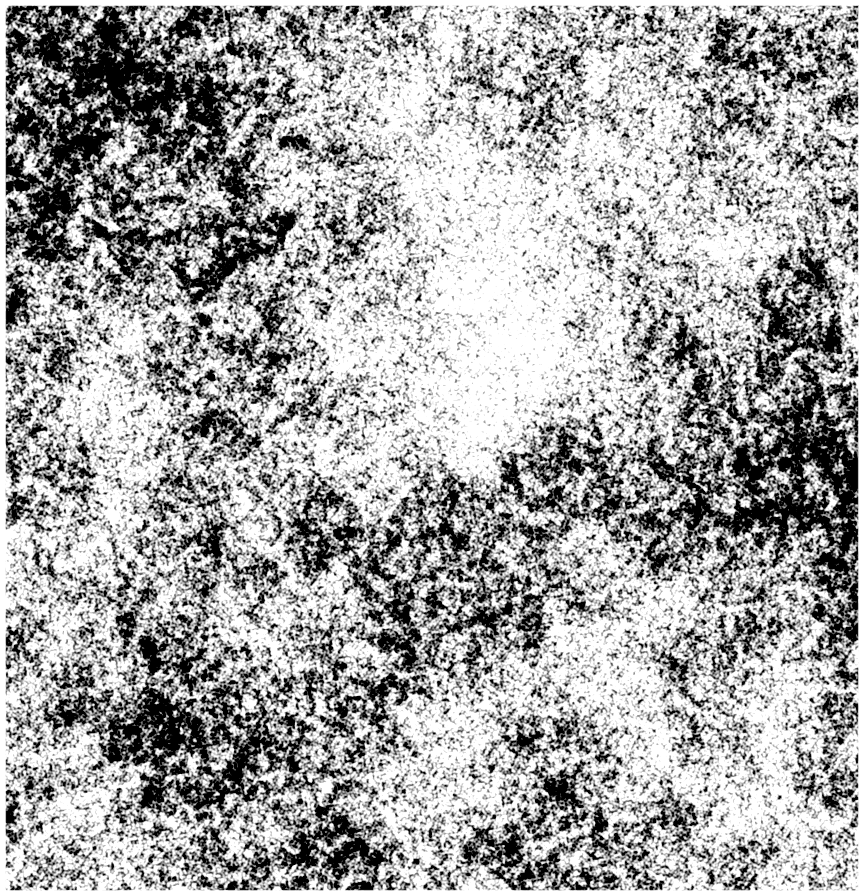
Reproduce this texture procedurally as a WebGL 1 fragment shader.

```glsl
precision highp float;
// Weathered black and white grunge: fine grain and ragged clumps over a patchy,
// slightly vertical stain field, with pale lichen rims and a thin white margin.
// Gradient noise layers of unit spread are summed, then bent by a tone curve.
uniform vec2 u_resolution;

#define BIAS 0.05
#define PATCH_WEIGHT 0.27
#define CLUMP_WEIGHT 0.34
#define GRAIN_WEIGHT 0.50
#define STREAK_WEIGHT 0.16
#define SPOT_DEPTH 1.1
#define RIM_LIGHT 0.75
#define CLUMP_SCALE 42.0
#define GRAIN_SCALE 165.0
#define MARGIN 0.0065
#define ROSETTES 3

float hash(vec2 cell) {
  vec3 k = fract(cell.xyx * 0.1031);
  k += dot(k, k.yzx + 33.33);
  return fract((k.x + k.y) * k.z);
}

float slope(vec2 cell, vec2 offset) {
  float angle = 6.28318 * hash(cell);
  return dot(vec2(cos(angle), sin(angle)), offset);
}

// Gradient noise scaled to a standard deviation of about one
float noise(vec2 p) {
  vec2 cell = floor(p);
  vec2 f = p - cell;
  vec2 blend = f * f * f * (f * (f * 6.0 - 15.0) + 10.0);
  vec2 e = vec2(1.0, 0.0);
  float low = mix(slope(cell, f), slope(cell + e, f - e), blend.x);
  float high = mix(slope(cell + e.yx, f - e.yx), slope(cell + 1.0, f - 1.0), blend.x);
  return 4.7 * mix(low, high, blend.y);
}

// Turned lattice, so that the noise cells do not line up with the screen
float layer(vec2 p, float scale) {
  vec2 turned = mat2(0.81, 0.59, -0.59, 0.81) * p;
  return noise(turned * scale + scale * 0.37 + 11.0);
}

// Broad stains: cloudy patches, a pale field above and a dark band across
float stains(vec2 p) {
  vec2 tall = p * vec2(1.0, 0.8);
  float cloud = layer(tall, 2.7) + layer(tall, 5.3) + 0.8 * layer(p, 11.0);
  vec2 fromField = (p - vec2(0.56, 0.74)) / vec2(0.22, 0.26);
  float field = exp(-dot(fromField, fromField));
  float band = exp(-pow((p.y - 0.42) / 0.10, 2.0)) * smoothstep(0.28, 0.45, p.x);
  float corner = 1.0 - smoothstep(0.05, 0.38, length(p - vec2(0.04, 0.96)));
  return PATCH_WEIGHT * cloud + 0.62 * field - 0.75 * band - 0.55 * corner;
}

// Lichen rosettes: bright crust along the upper edge, dark line outside it
float rosettes(vec2 p) {
  float light = 0.0;
  for (int i = 0; i < ROSETTES; i++) {
    float n = float(i);
    float odd = mod(n, 2.0);
    vec2 center = vec2(0.27 - 0.055 * odd + 0.045 * n * (1.0 - odd),
                       0.88 - 0.15 * odd - 0.285 * n * (1.0 - odd));
    float radius = 0.08 + 0.05 * odd - 0.02 * n * (1.0 - odd);
    vec2 away = p - center;
    float gap = length(away) - radius;
    float upper = smoothstep(-0.6, 0.5, away.y / radius);
    float crust = exp(-pow(gap / 0.014, 2.0));
    float shade = exp(-pow((gap - 0.03) / 0.014, 2.0));
    float body = 1.0 - smoothstep(-0.03, 0.0, gap);
    light += upper * (RIM_LIGHT * crust - 0.4 * shade + 0.25 * body);
  }
  return light;
}

// Measured spread to grey: steeper in the darks, rolling off to white
float toneCurve(float z) {
  z = min(z, 2.0);
  return clamp(0.762 + 0.391 * z - 0.097 * z * z, 0.0, 1.0);
}

void main() {
  vec2 p = gl_FragCoord.xy / u_resolution.y;
  vec2 size = u_resolution / u_resolution.y;
  vec2 ragged = p + 0.008 * vec2(layer(p, 17.0), layer(p + 3.1, 19.0));

  float stain = stains(ragged) + rosettes(p + 0.35 * (ragged - p));

  // Clumps grow stronger where the stain is dark
  float clumps = 0.6 * layer(p, CLUMP_SCALE * 0.5)
               + layer(ragged, CLUMP_SCALE) + 1.1 * layer(p, CLUMP_SCALE * 2.1);
  float clumpGain = CLUMP_WEIGHT * clamp(1.0 - 0.4 * stain, 0.6, 1.5);

  // Solid dark spots gather in the stains
  float spots = smoothstep(1.0, 1.4, layer(p + 5.7, CLUMP_SCALE * 0.85));
  spots *= 1.0 - smoothstep(-0.5, 0.3, stain);

  // Salt and pepper grain with a faint vertical drag
  float grain = 0.9 * layer(p, GRAIN_SCALE) + layer(p + 1.7, GRAIN_SCALE * 1.85);
  float streaks = noise(p * vec2(150.0, 28.0) + 7.3);

  float tone = toneCurve(BIAS + stain + clumpGain * clumps - SPOT_DEPTH * spots
                         + GRAIN_WEIGHT * grain + STREAK_WEIGHT * streaks);

  // White margin with a soft inner edge
  vec2 inset = min(p, size - p);
  float inside = smoothstep(MARGIN - 0.001, MARGIN + 0.001, min(inset.x, inset.y));
  gl_FragColor = vec4(vec3(mix(1.0, tone, inside)), 1.0);
}
```
